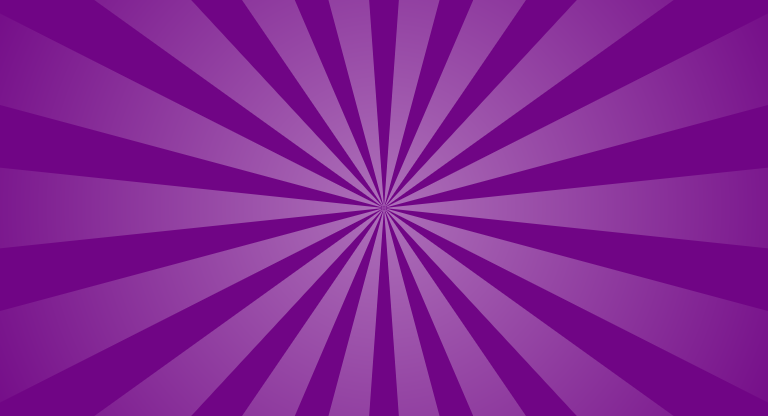
Reproduce this background procedurally as a WebGL 1 fragment shader.

```glsl
precision highp float;
// Sunburst: violet wedges radiate from the canvas centre over a pale glow.
// Wedges repeat in polar angle, slightly narrowed in x; the glow is a white
// veil between them whose opacity falls linearly with distance.

#define RAY_COUNT 18.0
#define DARK_SHARE 0.43
#define X_SQUEEZE 0.95
#define GLOW_ALPHA 0.43
#define GLOW_RADIUS 1.13
#define VIOLET vec3(0.44, 0.02, 0.52)
#define VEIL vec3(1.0)

uniform vec2 u_resolution;

const float TAU = 6.2831853;

// Coverage of the pale gaps: 0 inside a dark wedge, 1 between wedges.
float gapCoverage(vec2 p, float pixel) {
  vec2 q = vec2(p.x / X_SQUEEZE, p.y);
  float turn = atan(q.x, q.y) * RAY_COUNT / TAU;
  float fromAxis = abs(fract(turn + 0.5) - 0.5);
  float edge = (fromAxis - 0.5 * DARK_SHARE) * TAU / RAY_COUNT * length(q);
  return clamp(0.5 + edge / pixel, 0.0, 1.0);
}

void main() {
  // Centred coordinates, one unit per canvas height
  float pixel = 1.0 / u_resolution.y;
  vec2 p = (gl_FragCoord.xy - 0.5 * u_resolution) * pixel + 1e-5;

  // Radial veil, shown only in the gaps
  float glow = GLOW_ALPHA * max(0.0, 1.0 - length(p) / GLOW_RADIUS);
  vec3 color = mix(VIOLET, VEIL, glow * gapCoverage(p, pixel));
  gl_FragColor = vec4(color, 1.0);
}
```
